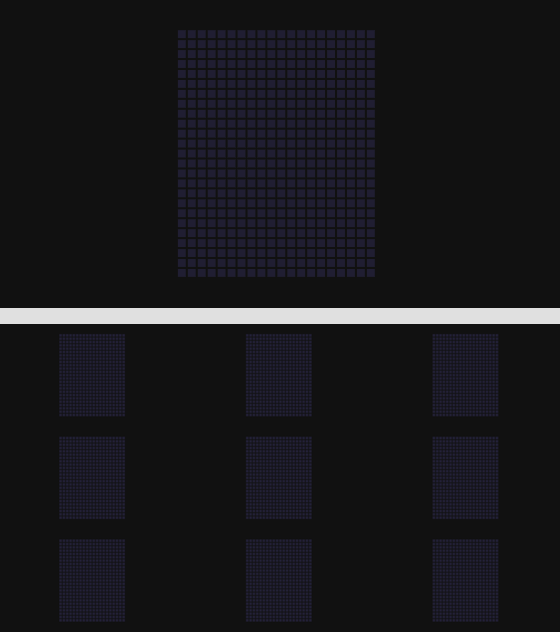
Top: one tile. Bottom: repeated 3 by 3.
This pattern is drawn by a WebGL 2 fragment shader. Its source:

```glsl
#version 300 es
precision highp float;
// Draws a centred block of 20 by 25 small indigo squares on a near-black ground.

uniform vec2 u_resolution;
out vec4 fragColor;

// Colours
const vec3 GROUND = vec3(0.067, 0.067, 0.067);
const vec3 CELL = vec3(0.125, 0.119, 0.197);

// Layout, in units of the canvas height
const vec2 CELL_COUNT = vec2(20.0, 25.0);
const float PITCH = 0.0323;
const float CELL_SIZE = 0.0255;
const vec2 BLOCK_OFFSET = vec2(-0.0119, 0.0015);

// Signed distance to an axis-aligned box
float boxDistance(vec2 p, vec2 halfSize) {
  vec2 d = abs(p) - halfSize;
  return length(max(d, 0.0)) + min(max(d.x, d.y), 0.0);
}

// Signed distance to the nearest square of a finite grid centred on zero
float gridDistance(vec2 p, vec2 count, float pitch, float size) {
  vec2 lastIndex = count - 1.0;
  vec2 index = clamp(floor(p / pitch + 0.5 * count), vec2(0.0), lastIndex);
  vec2 center = (index - 0.5 * lastIndex) * pitch;
  return boxDistance(p - center, vec2(0.5 * size));
}

// Antialiased coverage of a shape from its distance
float coverage(float dist, float pixel) {
  return clamp(0.5 - dist / pixel, 0.0, 1.0);
}

void main() {
  // Canvas-centred coordinates; the plain margin meets itself on every edge
  float pixel = 1.0 / u_resolution.y;
  vec2 p = (gl_FragCoord.xy - 0.5 * u_resolution) * pixel - BLOCK_OFFSET;

  float dist = gridDistance(p, CELL_COUNT, PITCH, CELL_SIZE);
  vec3 color = mix(GROUND, CELL, coverage(dist, pixel));

  fragColor = vec4(color, 1.0);
}
```
